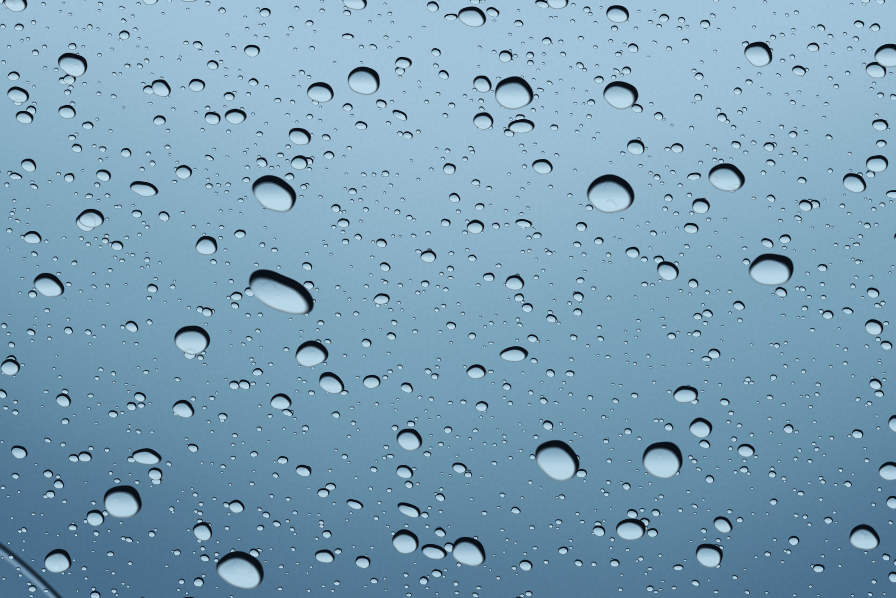
Write a Shadertoy shader that draws this texture.

```glsl
#define FINEST_CELL 0.022
#define CELL_GROWTH 2.05
#define SIZE_RANGE vec2(0.09, 0.19)
#define TILT -0.2
#define WOBBLE 0.15
#define RIM_SHIFT vec2(-0.09, -0.26)
#define SKY_LIGHT vec3(0.635, 0.77, 0.855)
#define SKY_MID vec3(0.45, 0.62, 0.71)
#define SKY_DARK vec3(0.285, 0.43, 0.545)
#define DROP_LIGHT vec3(0.74, 0.86, 0.92)
#define DROP_SHADE vec3(0.46, 0.61, 0.70)
#define RIM_DARK vec3(0.035, 0.06, 0.09)

vec4 hash4(vec2 c) {
    vec4 h = fract(c.xyxy * vec4(0.1031, 0.1030, 0.0973, 0.1099));
    h += dot(h, h.wzxy + 33.33);
    return fract((h.xxyz + h.yzzw) * h.zywx);
}

float gradientDot(vec2 corner, vec2 offset) {
    float angle = 6.2832 * hash4(corner).x;
    return dot(vec2(cos(angle), sin(angle)), offset);
}

float gradientNoise(vec2 p) {
    vec2 i = floor(p), f = p - i, e = vec2(1.0, 0.0);
    vec2 u = f * f * f * (f * (f * 6.0 - 15.0) + 10.0);
    return mix(
        mix(gradientDot(i, f), gradientDot(i + e, f - e), u.x),
        mix(gradientDot(i + e.yx, f - e.yx), gradientDot(i + 1.0, f - 1.0), u.x),
        u.y);
}

// Radius within a tilted ellipse: 1 on its edge
float ellipseRadius(vec2 q, float angle, float stretch) {
    float c = cos(angle), s = sin(angle);
    vec2 local = vec2(c * q.x + s * q.y, c * q.y - s * q.x);
    float k = sqrt(stretch);
    return length(local * vec2(1.0 / k, k));
}

// Lay one drop over the colour: pale body, dark crescent along the top
vec3 addDrop(vec3 color, vec2 offset, float radius, float angle, float stretch, float seed) {
    vec2 q = offset / radius;
    if (dot(q, q) > 9.0) return color;
    float pixel = 1.0 / (iResolution.y * radius);
    float bend = WOBBLE * gradientNoise(q * 0.9 + seed * 61.0);
    float edge = ellipseRadius(q, angle, stretch) + bend;
    float inner = ellipseRadius(q - RIM_SHIFT, angle, stretch) + bend;

    float soft = max(0.05, 0.7 * pixel);
    float cover = 1.0 - smoothstep(1.0 - soft, 1.0 + soft, edge);
    float rimSoft = max(0.11, 0.5 * pixel);
    float rim = smoothstep(0.89 - rimSoft, 0.89 + rimSoft, inner);
    rim *= mix(0.82, 1.0, smoothstep(0.002, 0.008, radius));

    vec3 body = mix(DROP_SHADE, DROP_LIGHT, smoothstep(0.75, -0.4, q.y));
    body = mix(body, color, 0.08);
    // Thin grey contour below, where the crescent dies out
    body *= 1.0 - 0.35 * smoothstep(0.84, 1.0, edge) * smoothstep(0.2, -0.6, q.y);
    return mix(color, mix(body, RIM_DARK, rim), cover);
}

vec3 addDropLayer(vec3 color, vec2 p, float level) {
    float cell = FINEST_CELL * pow(CELL_GROWTH, level);
    vec2 home = floor(p / cell);
    for (int y = -1; y <= 1; y++)
    for (int x = -1; x <= 1; x++) {
        vec2 id = home + vec2(x, y);
        vec4 place = hash4(id + 37.0 * level + 11.0);
        vec4 form = hash4(id + 53.0 * level + 97.0);
        vec2 center = (id + 0.5 + 0.85 * (place.xy - 0.5)) * cell;
        float clump = 0.3 * gradientNoise(center * 6.0 + level);
        if (place.z > 0.42 + 0.1 * level + clump) continue;
        float radius = cell * mix(SIZE_RANGE.x, SIZE_RANGE.y, pow(form.x, 1.4));
        float stretch = 1.08 + 0.32 * form.y + 0.6 * step(0.95, form.w);
        float angle = TILT + 0.7 * (form.z - 0.5);
        color = addDrop(color, p - center, radius, angle, stretch, place.w);
    }
    return color;
}

vec3 background(vec2 uv, vec2 p) {
    float tone = uv.y + 0.08 - 0.7 * (uv.x - 0.55) * (uv.x - 0.55);
    tone += 0.05 * gradientNoise(p * 2.3 + 4.0);
    vec3 color = mix(SKY_DARK, SKY_MID, smoothstep(-0.08, 0.48, tone));
    color = mix(color, SKY_LIGHT, smoothstep(0.34, 1.02, tone));
    return color + 0.015 * gradientNoise(p * 160.0);
}

void mainImage(out vec4 fragColor, in vec2 fragCoord) {
    vec2 uv = fragCoord / iResolution.xy;
    vec2 p = fragCoord / iResolution.y;
    vec3 color = background(uv, p);

    // Curved wet streak in the lower left corner
    float streak = p.y - 0.088 + 0.72 * p.x + 1.6 * p.x * p.x;
    color = mix(color, RIM_DARK, 0.75 * (1.0 - smoothstep(0.0, 0.009, abs(streak))));
    color = mix(color, DROP_LIGHT, 0.4 * (1.0 - smoothstep(0.0, 0.009, abs(streak + 0.012))));

    // Fine spray first, large drops on top
    for (int level = 0; level < 4; level++) color = addDropLayer(color, p, float(level));

    // One long running drop
    color = addDrop(color, p - vec2(0.47, 0.51), 0.041, -0.5, 1.85, 0.4);
    fragColor = vec4(clamp(color, 0.0, 1.0), 1.0);
}
```
